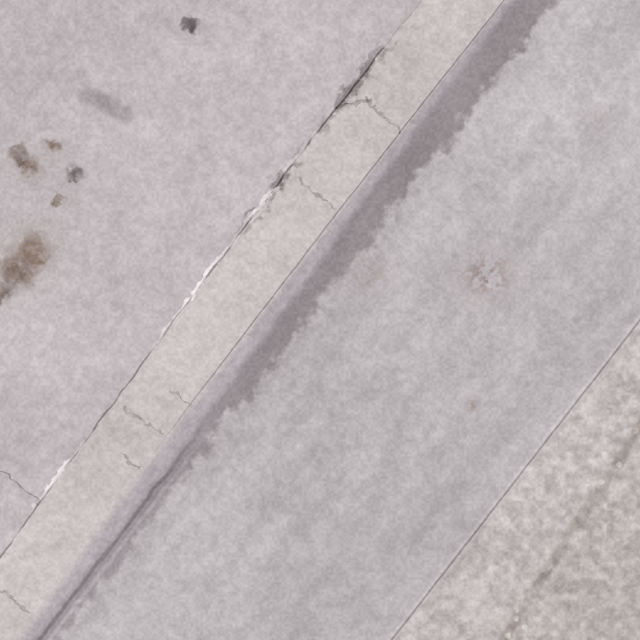
Write a WebGL 2 fragment shader that draws this texture.

```glsl
#version 300 es
precision highp float;
// Weathered concrete from above: slab, pale kerb, stained gutter and road.
// Signed distances to slanted joints choose each surface, then noise adds
// mottling, ragged stains, cracks and grain.
#define SLAB vec3(0.752, 0.722, 0.732)
#define KERB vec3(0.790, 0.757, 0.752)
#define FACE vec3(0.700, 0.670, 0.688)
#define STAIN vec3(0.565, 0.532, 0.545)
#define ROAD vec3(0.735, 0.710, 0.722)
#define VERGE vec3(0.752, 0.722, 0.718)
#define RUST vec3(0.50, 0.42, 0.365)
#define SOOT vec3(0.35, 0.325, 0.335)
#define GRAIN 0.06
#define MOTTLE 0.15

uniform vec2 u_resolution;
out vec4 outColor;

// Cracks: start, end. Spots: centre, radius, rust.
const vec4 CRACKS[8] = vec4[8](
  vec4(0.573, 0.852, 0.625, 0.794), vec4(0.47, 0.716, 0.528, 0.674),
  vec4(0.19, 0.366, 0.252, 0.318), vec4(0.265, 0.388, 0.302, 0.366),
  vec4(0.195, 0.292, 0.216, 0.266), vec4(0.0, 0.082, 0.047, 0.042),
  vec4(0.0, 0.266, 0.062, 0.218), vec4(0.528, 0.832, 0.58, 0.848));
const vec4 SPOTS[9] = vec4[9](
  vec4(0.293, 0.961, 0.014, 0.0), vec4(0.113, 0.726, 0.016, 0.15),
  vec4(0.032, 0.759, 0.018, 0.6), vec4(0.048, 0.737, 0.016, 0.9),
  vec4(0.081, 0.776, 0.01, 1.0), vec4(0.09, 0.688, 0.01, 0.8),
  vec4(0.028, 0.578, 0.03, 0.75), vec4(0.004, 0.54, 0.018, 0.6),
  vec4(0.052, 0.612, 0.026, 1.0));

float hash(vec2 p) {
  vec3 q = fract(vec3(p.xyx) * 0.1031);
  q += dot(q, q.yzx + 33.33);
  return fract((q.x + q.y) * q.z);
}

float noise(vec2 p) {
  vec2 i = floor(p), f = fract(p);
  f = f * f * (3.0 - 2.0 * f);
  return mix(mix(hash(i), hash(i + vec2(1, 0)), f.x),
             mix(hash(i + vec2(0, 1)), hash(i + vec2(1, 1)), f.x), f.y);
}

// Layered noise, centred on zero
float fbm(vec2 p) {
  float sum = -0.48, gain = 0.5;
  for (int i = 0; i < 5; i++) {
    sum += gain * noise(p);
    p = mat2(1.6, 1.2, -1.2, 1.6) * p + 7.3;
    gain *= 0.5;
  }
  return sum;
}

float segment(vec2 p, vec2 a, vec2 b) {
  vec2 d = b - a;
  return length(p - a - d * clamp(dot(p - a, d) / dot(d, d), 0.0, 1.0));
}

float stroke(float d, float w) { return 1.0 - smoothstep(w * 0.4, w * 1.5, abs(d)); }
float bump(float x, float c, float w) { x = (x - c) / w; return exp(-x * x); }
float blob(vec2 p, float x, float y, float r) { return bump(length(p - vec2(x, y)), 0.0, r); }

void main() {
  vec2 p = gl_FragCoord.xy / u_resolution;
  float px = 1.0 / u_resolution.y, y = p.y;
  vec2 along = mat2(0.79, 0.61, -0.61, 0.79) * p;
  float cloud = fbm(p * 6.0 + 3.0);
  float rough = fbm(p * 34.0);
  float speck = fbm(p * 90.0 + 11.0);
  float streak = fbm(along * vec2(38, 9) + 5.0);
  float broken = smoothstep(-0.15, 0.09, fbm(along * vec2(90, 35)));
  vec2 warp = vec2(rough, speck);

  // Signed distances to the joints, positive on the right
  float joint = 0.79 * (p.x + 0.0913 - y * (0.7075 + 0.042 * y)) + 0.006 * rough;
  float edge = 0.79 * (p.x - 0.0226 - y * (0.7355 + 0.03 * y)) + 0.002 * rough;
  float band = 0.79 * (p.x - 0.075 - 0.763 * y);
  float curb = 0.79 * (p.x - 0.612 - 0.777 * y) + 0.001 * rough;
  float seam = 0.84 * (p.x - 0.786 - 0.64 * y) + 0.008 * rough;

  // Base surfaces from left to right
  vec3 slab = SLAB + 0.022 * blob(p, 0.42, 0.88, 0.18)
    + 0.015 * blob(p, 0.06, 0.4, 0.14) - 0.035 * blob(p, 0.0, 0.92, 0.13);
  vec3 road = ROAD + 0.022 * smoothstep(0.45, 0.95, y)
    - 0.022 * bump(curb, -0.06, 0.07) + 0.09 * streak;
  vec3 col = mix(slab, KERB, smoothstep(-0.003, 0.004, joint));
  col = mix(col, FACE + 0.05 * streak, smoothstep(-px, 0.016 - 0.012 * y, edge));
  col = mix(col, road, smoothstep(-0.008, 0.016, band + 0.03 * rough));
  col = mix(col, VERGE, smoothstep(-px, px + 0.002, curb));
  col -= vec3(0.015, 0.017, 0.028) * smoothstep(-0.01, 0.02, seam);
  col += MOTTLE * (0.55 * cloud + 0.35 * rough)
    + (0.1 + 0.16 * smoothstep(0.0, 0.01, curb)) * speck;

  // Gutter stain: smooth left rim, ragged right rim, twin lines low down
  float width = mix(0.013, 0.025, smoothstep(0.1, 1.0, y));
  float ragged = band + 0.045 * rough + 0.02 * speck;
  float stain = smoothstep(-width - 0.01, 0.006 - width, band + 0.012 * rough)
    * (1.0 - smoothstep(width - 0.007, width + 0.01, ragged));
  col = mix(col, STAIN + 0.1 * streak, stain * mix(0.62, 0.86, smoothstep(0.1, 0.6, y)));
  col -= 0.035 * bump(band, 0.025, 0.025) * smoothstep(-0.05, 0.2, rough + cloud);
  float twin = band + 0.006 * rough, low = 1.0 - smoothstep(0.22, 0.36, y);
  col += low * (0.065 * stroke(twin - 0.002, 0.003) - 0.1 * stroke(twin + 0.01, 0.003));

  // Kerb joint: worn dark stretches and chalky bright ones
  float worn = bump(y, 0.7, 0.065) + 0.75 * bump(y, 0.87, 0.07);
  float chalk = bump(y, 0.55, 0.075) + bump(y, 0.255, 0.045) + 0.7 * bump(y, 0.69, 0.05);
  col -= 0.14 * stroke(joint, 0.0016) * (0.4 + broken);
  col -= 0.27 * worn * broken * stroke(joint + 0.025 * speck, 0.008);
  col += 0.19 * chalk * stroke(joint + 0.002 + 0.012 * speck, 0.0028);
  col -= 0.15 * stroke(edge, 0.0014) * smoothstep(0.25, 0.45, y);

  // Road border and pebbly verge seam
  col += 0.04 * stroke(curb + 0.004, 0.0025) - 0.13 * stroke(curb, 0.0016);
  col -= stroke(seam, 0.008) * (0.065 + 0.05 * broken) * vec3(0.9, 1.0, 1.1);
  vec2 cell = p * 75.0;
  float pebble = step(0.7, hash(floor(cell) + 4.0))
    * (1.0 - smoothstep(0.2, 0.45, length(fract(cell) - 0.5 + 0.3 * rough)));
  col += 0.15 * pebble * stroke(seam - 0.008, 0.013) * (bump(y, 0.27, 0.06) + bump(y, 0.03, 0.05));

  // Hairline cracks
  for (int i = 0; i < 8; i++) {
    float d = segment(p + 0.022 * warp, CRACKS[i].xy, CRACKS[i].zw);
    col -= 0.065 * stroke(d, 0.0024) * (1.0 + broken);
  }

  // Soot and rust spots
  for (int i = 0; i < 9; i++) {
    vec4 s = SPOTS[i];
    float d = length(p - s.xy + 0.03 * warp) / s.z;
    float cover = (1.0 - smoothstep(0.45, 1.25, d)) * (0.8 + 1.4 * speck - 0.25 * s.w);
    col = mix(col, mix(SOOT, RUST, s.w), clamp(cover, 0.0, 0.9));
    col = mix(col, RUST, 0.13 * s.w * bump(d, 0.0, 1.7));
  }

  // Grey smear and faint road marks
  float smear = segment(p + 0.012 * rough, vec2(0.135, 0.852), vec2(0.195, 0.822));
  col -= 0.11 * (1.0 - smoothstep(0.004, 0.02, smear));
  float marks = blob(p, 0.76, 0.568, 0.033) + 0.6 * blob(p, 0.575, 0.572, 0.03)
    + 0.7 * blob(p, 0.738, 0.367, 0.011) + 0.4 * blob(p, 0.93, 0.81, 0.018);
  col -= 0.17 * marks * smoothstep(-0.08, 0.15, speck + 0.5 * rough) * vec3(0.8, 1.0, 1.15);

  col += GRAIN * (noise(p * 260.0) - 0.5);
  outColor = vec4(clamp(col, 0.0, 1.0), 1.0);
}
```
